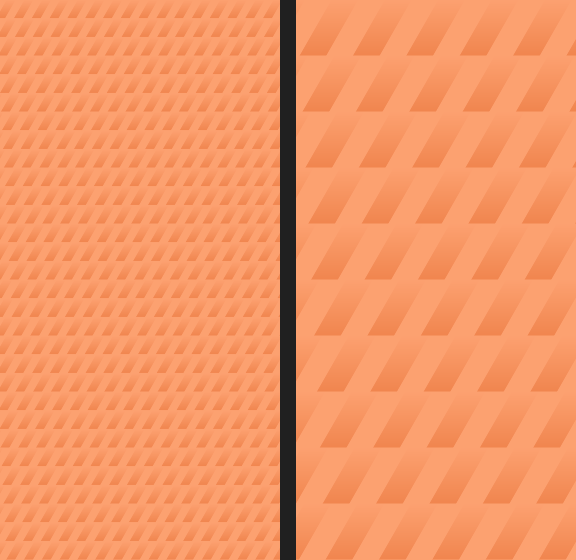
Left: the whole. Right: its middle third, enlarged.
This pattern is drawn by a WebGL 1 fragment shader. Its source:

```glsl
precision highp float;

uniform vec2 u_resolution;

// Soft-edged bar covering half of each unit cell, starting at whole numbers
float halfBar(float x, float blur) {
  float edgeDistance = 0.25 - abs(fract(x) - 0.5 + 0.25);
  // Wrap so that the left edge is smoothed across the cell border
  edgeDistance = 0.25 - abs(fract(x + 0.25) - 0.5);
  return smoothstep(-blur, blur, edgeDistance);
}

void main() {
  vec2 cells = vec2(15.74, 30.0);
  vec2 pixel = cells / u_resolution;
  vec2 grid = gl_FragCoord.xy * pixel;

  // Each row drifts a little against the one below
  float row = floor(grid.y);
  float height = fract(grid.y);
  float start = 0.336 - 0.054 * row;

  // Slanted bars, leaning right towards the top of the row
  float bar = halfBar(grid.x - start - 0.6 * height, 0.6 * pixel.x);

  // Shade is deepest at the foot of the row and fades upward
  float shade = (1.0 - height) * smoothstep(0.0, pixel.y, height);

  vec3 peach = vec3(0.99, 0.63, 0.44);
  vec3 burntOrange = vec3(0.942, 0.522, 0.307);
  gl_FragColor = vec4(mix(peach, burntOrange, bar * shade), 1.0);
}
```
